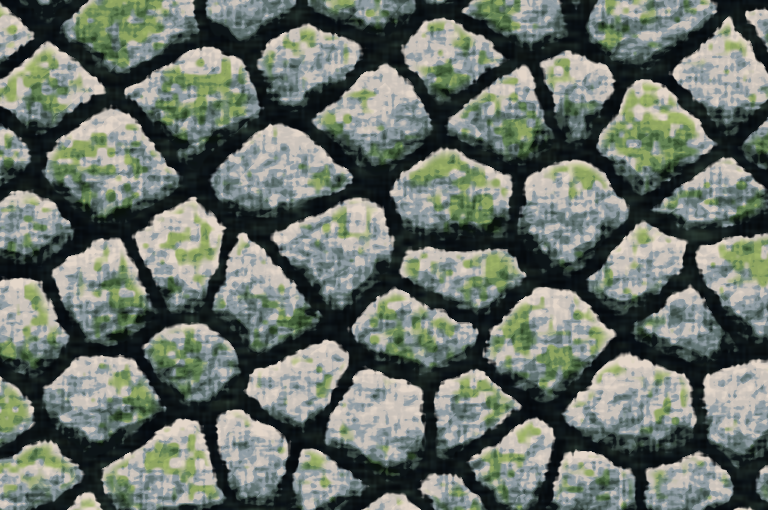
This texture is drawn by a Shadertoy shader. Its source:

```glsl
// Dry stone wall: rough diamond-shaped stones lit from above, with moss and deep dark joints.

const mat2 TILT = mat2(0.766, -0.643, 0.643, 0.766);

float hash(vec2 p) {
    vec3 q = fract(p.xyx * 0.1031);
    q += dot(q, q.yzx + 33.33);
    return fract((q.x + q.y) * q.z);
}

float noise(vec2 p) {
    vec2 i = floor(p), f = fract(p);
    f = f * f * (3.0 - 2.0 * f);
    return mix(mix(hash(i), hash(i + vec2(1, 0)), f.x),
               mix(hash(i + vec2(0, 1)), hash(i + vec2(1, 1)), f.x), f.y);
}

// Ridged layers give a chiselled height
float relief(vec2 p) {
    float sum = 0.0, amp = 0.5;
    for (int i = 0; i < 4; i++) {
        sum += amp * abs(2.0 * noise(p) - 1.0);
        p = TILT * p * 2.1 + 7.3;
        amp *= 0.55;
    }
    return sum;
}

// Flat angular flakes with softened borders
float flakes(vec2 p) {
    vec2 cell = floor(p);
    float total = 0.0, weight = 0.0;
    for (int y = -1; y <= 1; y++)
    for (int x = -1; x <= 1; x++) {
        vec2 id = cell + vec2(x, y);
        vec2 r = id + vec2(hash(id), hash(id + 57.0)) - p;
        float w = exp(-22.0 * dot(r, r));
        total += w * hash(id + 113.0);
        weight += w;
    }
    return total / max(weight, 1e-9);
}

vec2 site(vec2 id) {
    return id + 0.5 + 0.66 * (vec2(hash(id + 11.0), hash(id + 47.0)) - 0.5);
}

float bulk(vec2 id) {
    return 0.24 * hash(id + 83.0);
}

// x: distance inside the stone, y: stone random, zw: offset from its centre
vec4 stone(vec2 p) {
    vec2 q = TILT * p, cell = floor(q), home = cell;
    float best = 1e5;
    for (int y = -1; y <= 1; y++)
    for (int x = -1; x <= 1; x++) {
        vec2 id = cell + vec2(x, y), r = site(id) - q;
        float power = dot(r, r) - bulk(id);
        if (power < best) { best = power; home = id; }
    }
    vec2 centre = site(home) - q;
    vec2 down = TILT * vec2(0, -1);
    float corner = mix(14.0, 40.0, hash(home + 29.0)), sum = 0.0;
    for (int y = -2; y <= 2; y++)
    for (int x = -2; x <= 2; x++) {
        if (x == 0 && y == 0) continue;
        vec2 id = home + vec2(x, y), r = site(id) - q;
        vec2 gap = r - centre;
        float span = length(gap);
        float edge = 0.5 * (dot(r, r) - bulk(id) - best) / span;
        // Joints are wide below a stone and narrow above it
        edge -= mix(0.012, 0.135, smoothstep(-0.6, 0.9, dot(gap, down) / span));
        sum += exp(-corner * edge);
    }
    return vec4(-log(sum) / corner, hash(home + 5.0), -centre * TILT);
}

// Stone colours from shade to sunlight
vec3 stoneColour(float tone) {
    vec3 c = mix(vec3(0.05, 0.08, 0.09), vec3(0.23, 0.29, 0.27), smoothstep(0.0, 0.24, tone));
    c = mix(c, vec3(0.38, 0.45, 0.45), smoothstep(0.24, 0.44, tone));
    c = mix(c, vec3(0.56, 0.61, 0.64), smoothstep(0.44, 0.62, tone));
    c = mix(c, vec3(0.79, 0.76, 0.73), smoothstep(0.64, 0.80, tone));
    return mix(c, vec3(0.89, 0.84, 0.79), smoothstep(0.85, 1.15, tone));
}

void mainImage(out vec4 fragColor, in vec2 fragCoord) {
    vec2 p = fragCoord / iResolution.y;

    // Stone layout with ragged outlines
    vec2 ragged = vec2(noise(p * 38.0), noise(p * 38.0 + 91.0)) - 0.5;
    vec4 s = stone((p + 0.012 * ragged) * vec2(5.0, 5.7) + 20.0);
    float height = s.w;

    // Rough surface lit from above and slightly left
    vec2 g = p + s.y * 9.0;
    float slope = relief(g * vec2(11, 15)) - relief((g + vec2(-0.004, 0.011)) * vec2(11, 15));
    float chips = flakes(TILT * g * vec2(34, 52)) - 0.5;
    float weave = noise(p * vec2(45, 170)) + noise(p * vec2(170, 45)) - 1.0;
    float tone = 0.64 + 0.08 * (s.y - 0.5) + 0.34 * height;
    tone += 0.85 * slope + 0.26 * chips + 0.30 * weave;

    // Sunlit upper rim and broken, shaded underside
    tone += 0.14 * smoothstep(0.14, 0.02, s.x) * smoothstep(0.0, 0.25, height);
    float underside = smoothstep(0.02, -0.2, height);
    float broken = s.x - 0.17 * noise(g * vec2(16, 24));
    tone -= 0.42 * underside * smoothstep(0.03, -0.03, broken);
    vec3 colour = stoneColour(tone);

    // Moss in speckled patches
    float patches = noise(g * 10.0) * 0.6 + noise(g * 60.0) * 0.6;
    float moss = smoothstep(0.62, 0.82, patches) * smoothstep(0.0, 0.1, s.x);
    colour = mix(colour, colour * vec3(0.70, 0.84, 0.52), moss);

    // Dark joints with faint blue and green debris
    float debris = noise(p * vec2(40, 90)) * noise(p * 24.0 + 31.0);
    vec3 joint = mix(vec3(0.025, 0.045, 0.065), vec3(0.15, 0.20, 0.17), debris);
    joint *= 1.0 + 0.5 * weave;
    float mask = smoothstep(-0.018, 0.018, s.x + 0.03 * weave);
    fragColor = vec4(mix(joint, colour, mask), 1.0);
}
```
